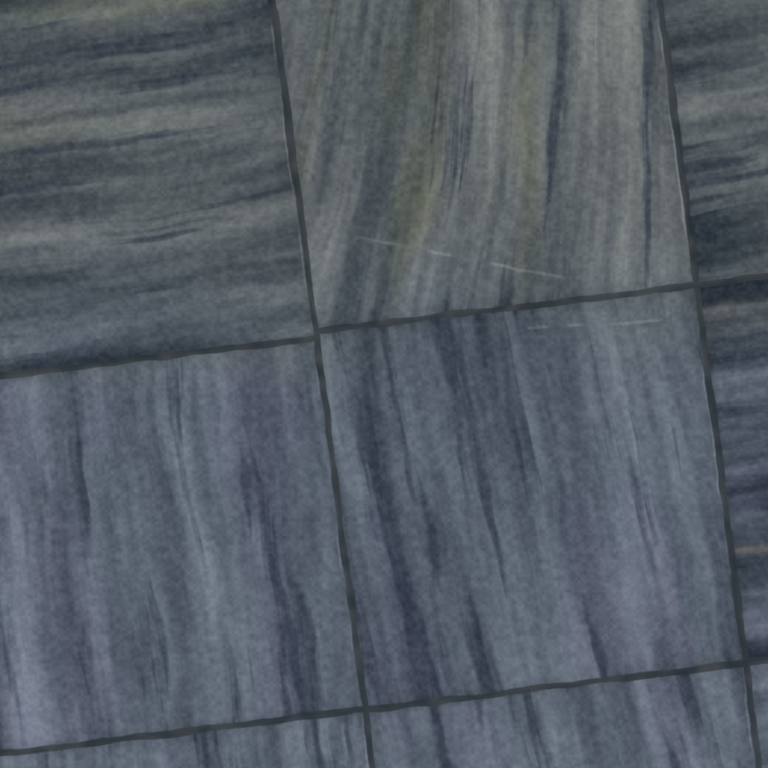
A three.js fragment shader for this texture:

```glsl
varying vec2 vUv;

float hash(vec2 p) {
  return fract(sin(dot(p, vec2(127.1, 311.7))) * 43758.5453);
}

float noise(vec2 p) {
  vec2 i = floor(p), f = fract(p);
  f = f * f * (3.0 - 2.0 * f);
  return mix(mix(hash(i), hash(i + vec2(1.0, 0.0)), f.x),
             mix(hash(i + vec2(0.0, 1.0)), hash(i + 1.0), f.x), f.y);
}

float fbm(vec2 p) {
  float sum = 0.0, amp = 0.533;
  for (int i = 0; i < 4; i++) {
    sum += amp * noise(p);
    p = p * 2.03 + 17.3;
    amp *= 0.5;
  }
  return sum;
}

float segmentDistance(vec2 p, vec2 a, vec2 b) {
  vec2 ab = b - a;
  return length(p - a - ab * clamp(dot(p - a, ab) / dot(ab, ab), 0.0, 1.0));
}

void main() {
  vec2 p = vUv;

  // Tilted slab grid, with a small step in the joint between columns
  vec2 wobble = 0.005 * (vec2(fbm(p * 28.0), fbm(p * 28.0 + 50.0)) - 0.5);
  vec2 skewed = vec2(p.x + 0.13 * p.y, p.y - 0.122 * p.x) + wobble;
  skewed.y -= 0.008 * smoothstep(0.2, 0.5, skewed.y) * step(0.485, skewed.x);
  vec2 grid = (skewed - vec2(0.485, 0.018)) / vec2(0.504, 0.492);
  vec2 cell = floor(grid);
  vec2 local = fract(grid);

  // Vein direction of each slab
  bool lying = abs(cell.x) > 0.5 && cell.x + cell.y > -0.5;
  bool topSlab = cell.y > 0.5 && !lying;
  bool darkSlab = cell.x > 0.5 && abs(cell.y) < 0.5;
  float lean = topSlab ? 0.3 * (1.0 - local.x) : -0.14 - 0.07 * step(-0.5, cell.x);
  vec2 vein = lying ? vec2(p.y - 0.15 * p.x, p.x) : vec2(p.x - lean * (p.y - 0.5), p.y);
  vein.x += 0.03 * (fbm(vein * vec2(9.0, 5.0) + cell * 5.0) - 0.5);
  vein += 7.0 * hash(cell + 3.0);

  // Broad bands, fine streaks and broken dark veins
  float bands = fbm(vein * vec2(20.0, 2.2)) - 0.5;
  float streaks = fbm(vein * vec2(65.0, 6.0) + 20.0) - 0.5;
  float cracks = smoothstep(0.58, 0.8, fbm(vein * vec2(42.0, 4.0) + 40.0));
  float clouds = fbm(p * 5.0 + cell * 9.0) - 0.5;
  float tone = 0.53 + 1.5 * bands + 0.9 * streaks + 0.5 * clouds;
  tone += 0.16 * (hash(cell + 8.0) - 0.5);
  if (topSlab) tone += 0.14;
  if (lying) tone -= 0.08;
  if (darkSlab) tone = 1.3 * tone - 0.5;

  // Pale lens in the middle slab
  vec2 lens = vec2(p.x - 0.815 + 0.15 * (p.y - 0.26), p.y - 0.26) / vec2(0.028, 0.13);
  if (abs(cell.x) + abs(cell.y) < 0.5) tone += 0.35 * exp(-dot(lens, lens));

  // Stone colour: warmer above, bluer below
  float warmth = smoothstep(0.45, 0.75, p.y + 0.2 * clouds);
  vec3 pale = mix(vec3(0.43, 0.47, 0.52), vec3(0.45, 0.47, 0.47), warmth);
  vec3 shade = mix(vec3(0.25, 0.285, 0.33), vec3(0.25, 0.28, 0.305), warmth);
  vec3 color = mix(shade, pale, clamp(tone, -0.4, 1.15));
  color = mix(color, vec3(0.17, 0.20, 0.25), 0.65 * cracks);

  // Ochre and violet stains
  float stain = smoothstep(0.52, 0.75, fbm(vein * vec2(12.0, 2.0) + 70.0));
  color += stain * mix(vec3(0.015, 0.0, 0.015), vec3(0.03, 0.025, -0.02), warmth);
  if (darkSlab) color += vec3(0.10, 0.05, 0.02) * exp(-pow((p.y - 0.285) / 0.006, 2.0));

  // Grain of the worn surface
  color += 0.055 * (noise(p * 130.0) - 0.5) + 0.045 * (noise(p * 260.0) - 0.5);

  // Faint scratches
  float worn = smoothstep(0.3, 0.6, noise(p * 40.0));
  float scratch = min(segmentDistance(p + wobble, vec2(0.42, 0.70), vec2(0.76, 0.632)),
                      segmentDistance(p + wobble, vec2(0.69, 0.572), vec2(0.90, 0.585)));
  color += 0.07 * worn * (1.0 - smoothstep(0.0005, 0.0035, scratch));

  // Joints: dark line, soft grime and chipped pale rim
  vec2 offset = (fract(grid + 0.5) - 0.5) * vec2(0.504, 0.492);
  vec2 gap = abs(offset);
  float joint = min(gap.x, gap.y);
  float width = 0.0015 + 0.0025 * noise(p * 32.0 + 9.0);
  float rim = 1.0 - smoothstep(0.0, 0.003, abs(offset.x + 0.006));
  color += 0.09 * rim * smoothstep(0.35, 0.7, noise(p * 18.0 + 30.0));
  color *= 1.0 - 0.16 * exp(-joint / 0.008);
  vec3 grout = mix(vec3(0.16, 0.19, 0.21), vec3(0.25, 0.27, 0.28), noise(p * 60.0));
  color = mix(color, grout, 0.85 * (1.0 - smoothstep(width, width + 0.003, joint)));

  gl_FragColor = vec4(color, 1.0);
}
```
